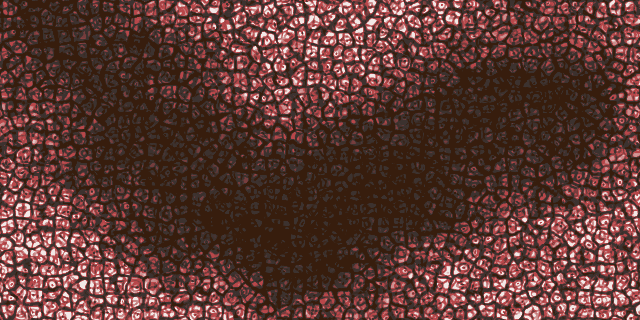
A Shadertoy shader for this texture:

```glsl
// Cracked cellular tissue in white, pink and red, stained by soft dark clouds.
// Layers of Voronoi walls, rings and grain add up to one ink amount,
// which a colour ramp turns from pale through red and slate to brown.

const vec3 PALE  = vec3(0.95, 0.91, 0.90);
const vec3 PINK  = vec3(0.80, 0.56, 0.56);
const vec3 RED   = vec3(0.72, 0.28, 0.29);
const vec3 MAUVE = vec3(0.46, 0.24, 0.24);
const vec3 SLATE = vec3(0.235, 0.195, 0.185);
const vec3 BROWN = vec3(0.215, 0.115, 0.050);

const float CELLS = 22.0;        // large cells per canvas height
const float FINE_CELLS = 41.0;   // small cells per canvas height
const float GRAIN = 95.0;        // grain frequency per canvas height
const int   CLOUDS = 13;
const float CORE_SIZE = 0.09;
const float HALO_SIZE = 0.19;
const float BASE_INK = 0.04;
const float WALL_INK = 0.60;
const float FINE_INK = 0.30;
const float RING_INK = 0.24;
const float GRAIN_INK = 0.22;
const float CLOUD_INK = 0.66;

vec2 hash2(vec2 p) {
    vec3 q = fract(p.xyx * vec3(0.1031, 0.1030, 0.0973));
    q += dot(q, q.yzx + 33.33);
    return fract((q.xx + q.yz) * q.zy);
}

float noise(vec2 p) {
    vec2 i = floor(p), f = fract(p);
    f = f * f * (3.0 - 2.0 * f);
    float low = mix(hash2(i).x, hash2(i + vec2(1, 0)).x, f.x);
    float high = mix(hash2(i + vec2(0, 1)).x, hash2(i + vec2(1, 1)).x, f.x);
    return mix(low, high, f.y);
}

// x: distance to the nearest seed, y: gap to the second, z: random cell value
vec3 voronoi(vec2 p) {
    vec2 cell = floor(p), f = fract(p);
    float nearest = 9.0, second = 9.0, id = 0.0;
    for (int j = -1; j <= 1; j++)
    for (int i = -1; i <= 1; i++) {
        vec2 offset = vec2(i, j);
        vec2 seed = hash2(cell + offset + 17.0);
        float d = length(offset + 0.1 + 0.8 * seed - f);
        if (d < nearest) {
            second = nearest;
            nearest = d;
            id = fract(seed.x * 7.3 + seed.y * 3.1);
        } else {
            second = min(second, d);
        }
    }
    return vec3(nearest, second - nearest, id);
}

// Dark clouds strewn along a falling diagonal, thinned by level streaks
float cloudDensity(vec2 p) {
    vec2 warp = vec2(noise(p * 6.0), noise(p * 6.0 + 31.0)) - 0.5;
    warp += 0.5 * vec2(noise(p * 17.0 + 5.0), noise(p * 17.0 + 53.0)) - 0.25;
    vec2 q = p + 0.13 * warp;
    float sum = 0.0;
    for (int i = 0; i < CLOUDS; i++) {
        float n = float(i);
        float x = 0.12 + 1.76 * fract(n * 0.618);
        float y = 0.74 - 0.2 * x + 0.31 * sin(n * 2.4 + 1.0);
        vec2 away = (q - vec2(x, y)) * vec2(0.85, 1.0);
        float r2 = 0.5 * dot(away, away);
        sum += 0.70 * exp(-r2 / (CORE_SIZE * CORE_SIZE));
        sum += 0.32 * exp(-r2 / (HALO_SIZE * HALO_SIZE));
    }
    float streak = noise(p * vec2(1.6, 10.0) + 8.0) - 0.45;
    return max(0.0, 1.25 * (1.0 - exp(-0.85 * sum)) + 0.22 * streak);
}

vec3 inkColour(float ink) {
    vec3 c = mix(PALE, PINK, smoothstep(0.14, 0.24, ink));
    c = mix(c, RED, smoothstep(0.27, 0.37, ink));
    c = mix(c, MAUVE, smoothstep(0.46, 0.57, ink));
    c = mix(c, SLATE, smoothstep(0.60, 0.71, ink));
    return mix(c, BROWN, smoothstep(0.87, 1.06, ink));
}

void mainImage(out vec4 fragColor, in vec2 fragCoord) {
    vec2 p = fragCoord / iResolution.y;
    float pixel = 1.0 / iResolution.y;
    float density = cloudDensity(p);

    // Slightly bent walls of the large and small cells
    vec2 bend = vec2(noise(p * 48.0), noise(p * 48.0 + 71.0)) - 0.5;
    vec3 large = voronoi((p + 0.012 * bend) * CELLS);
    vec3 small = voronoi((p + 0.008 * bend.yx) * FINE_CELLS + 9.0);
    float wall = 1.0 - smoothstep(0.05, 0.27 + pixel * CELLS, large.y);
    float fine = 1.0 - smoothstep(0.04, 0.30 + pixel * FINE_CELLS, small.y);

    // Ring and nucleus inside each large cell
    float radius = mix(0.16, 0.34, large.z);
    float ring = 1.0 - smoothstep(0.02, 0.08 + pixel * CELLS, abs(large.x - radius));
    float nucleus = 1.0 - smoothstep(0.04, 0.12, large.x);
    nucleus *= step(0.45, large.z);

    float grain = noise(p * GRAIN) - 0.5;
    float ink = BASE_INK + CLOUD_INK * density + WALL_INK * wall
              + FINE_INK * fine + RING_INK * ring + 0.35 * nucleus
              + GRAIN_INK * grain;
    fragColor = vec4(inkColour(ink), 1.0);
}
```
